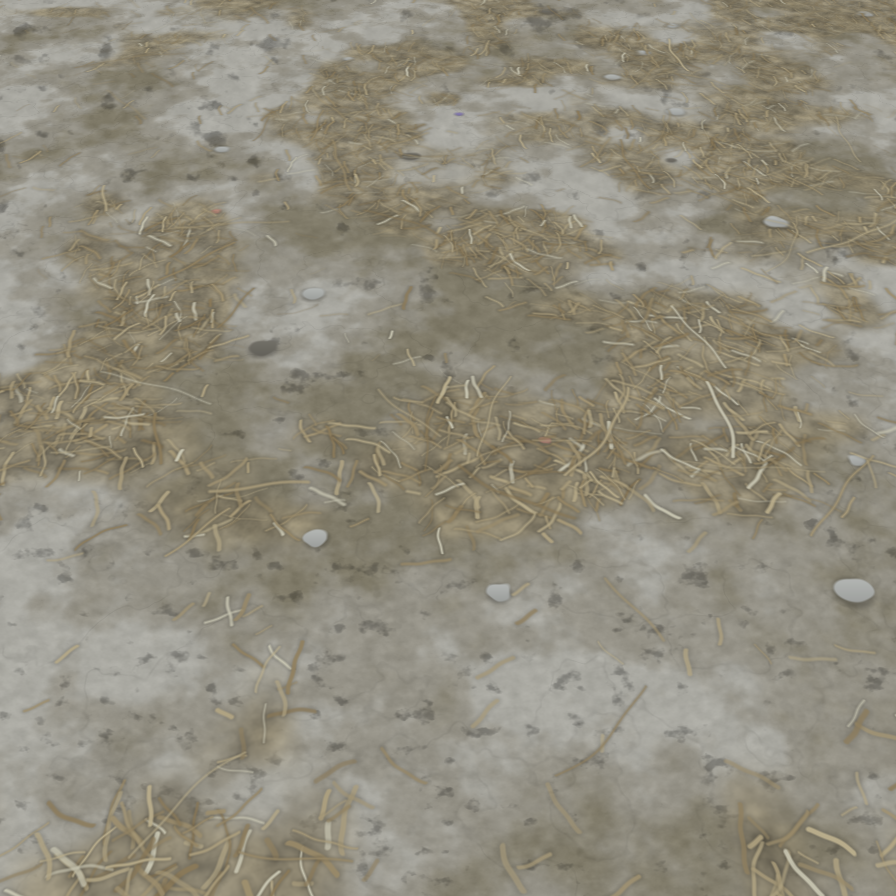
Write a Shadertoy shader that draws this texture.

```glsl
// Dry trodden mud seen at a slant, strewn with straw clumps, stems and pebbles.
#define HORIZON 1.5
#define PATCH_SCALE 4.2
#define STRAW_COVER 0.51
#define FINE_LAYERS 10
#define STEM_LAYERS 3
#define FINE_CELL 0.04
#define STEM_CELL 0.14
#define STRAND_WIDTH 0.0015
#define SOFTNESS 0.0017
#define PEBBLE_CELL 0.17
#define PEBBLE_CHANCE 0.2

float hash(vec2 p) {
    return fract(sin(dot(p, vec2(127.1, 311.7))) * 43758.5453);
}

vec2 hash2(vec2 p) {
    return vec2(hash(p), hash(p + 37.3));
}

float noise(vec2 p) {
    vec2 i = floor(p), f = fract(p);
    f = f * f * (3.0 - 2.0 * f);
    return mix(mix(hash(i), hash(i + vec2(1, 0)), f.x),
               mix(hash(i + vec2(0, 1)), hash(i + vec2(1, 1)), f.x), f.y);
}

float fbm(vec2 p) {
    float sum = 0.0, amp = 0.5;
    for (int i = 0; i < 4; i++) {
        sum += amp * noise(p);
        p = mat2(1.6, 1.2, -1.2, 1.6) * p + 7.1;
        amp *= 0.5;
    }
    return sum / 0.9375;
}

// Where straw has gathered, 0 to 1, with ragged rims
float strawMask(vec2 g) {
    float n = 0.65 * noise(g * PATCH_SCALE + 3.7) + 0.35 * noise(g * PATCH_SCALE * 3.1);
    return smoothstep(STRAW_COVER, STRAW_COVER + 0.28, n);
}

// Ground size of the edge blur along a direction, allowing for perspective
float blurAlong(vec2 dir, float depth) {
    return SOFTNESS * length(dir * vec2(depth, HORIZON * depth * depth));
}

vec3 soil(vec2 g, vec2 uv) {
    const vec3 damp = vec3(0.50, 0.48, 0.41);
    const vec3 mud = vec3(0.585, 0.573, 0.53);
    const vec3 dry = vec3(0.665, 0.662, 0.633);
    float tone = fbm(g * 5.0 + 11.0) + 0.45 * (fbm(g * 26.0) - 0.5);
    vec3 col = mix(damp, mud, smoothstep(0.20, 0.46, tone));
    col = mix(col, dry, smoothstep(0.46, 0.62, tone));
    // Faint cracks and dark crumbs
    float crack = abs(fbm(g * 17.0 + 5.0) - 0.5);
    col *= 1.0 - 0.04 * smoothstep(0.03, 0.0, crack);
    col *= 1.0 - 0.24 * smoothstep(0.66, 0.84, fbm(uv * vec2(42, 60)));
    col += 0.10 * (fbm(uv * vec2(85, 120)) - 0.5);
    // Brown litter under the straw
    vec3 litter = vec3(0.535, 0.50, 0.41) * (0.62 + 0.76 * fbm(g * 45.0));
    return mix(col, litter, 0.8 * smoothstep(0.0, 0.6, strawMask(g)));
}

// One pebble per chosen cell, with a few tiny coloured scraps
void addPebbles(inout vec3 col, vec2 g, float depth) {
    vec2 home = floor(g / PEBBLE_CELL);
    for (int k = 0; k < 9; k++) {
        vec2 id = home + vec2(k % 3, k / 3) - 1.0;
        if (hash(id + 91.0) > PEBBLE_CHANCE) continue;
        float kind = hash(id + 17.0);
        float radius = kind > 0.8 ? 0.006 : mix(0.007, 0.017, hash(id + 5.0));
        vec2 q = g - (id + hash2(id)) * PEBBLE_CELL;
        float wobble = 0.8 + 0.4 * noise(q / radius + id * 9.0);
        float d = length(q * vec2(0.9, 1.0)) - radius * wobble;
        float blur = blurAlong(vec2(0.7), depth);
        float under = length(q + vec2(0.0, 0.2 * radius)) - radius;
        col *= 1.0 - 0.22 * smoothstep(0.35 * radius + blur, -blur, under);
        vec3 stone = mix(vec3(0.42, 0.41, 0.38), vec3(0.66, 0.67, 0.66), step(0.3, kind));
        if (kind > 0.8) stone = mix(vec3(0.50, 0.46, 0.66), vec3(0.72, 0.53, 0.48), step(0.9, kind));
        stone *= 1.0 + 0.07 * clamp(q.y / radius, -1.0, 1.0);
        col = mix(col, stone, smoothstep(blur, -blur, d));
    }
}

// One layer of bent strands, each with a soft shadow
void addStrands(inout vec3 col, vec2 g, float depth, float cell, float seed, float chance) {
    vec2 home = floor(g / cell);
    for (int k = 0; k < 9; k++) {
        vec2 id = home + vec2(k % 3, k / 3) - 1.0;
        vec2 key = id + seed * 19.7;
        vec2 center = (id + hash2(key)) * cell;
        float angle = 6.2832 * hash(key + 3.1);
        vec2 dir = vec2(cos(angle), sin(angle)), normal = vec2(-dir.y, dir.x);
        vec2 q = vec2(dot(g - center, dir), dot(g - center, normal));
        float halfLength = cell * mix(0.15, 0.7, hash(key + 8.3));
        float bend = (hash(key + 5.9) - 0.5) * 0.7 / cell;
        q.y -= bend * q.x * q.x + 0.015 * cell * sin(q.x * 9.0 / cell);
        float d = length(vec2(max(abs(q.x) - halfLength, 0.0), q.y));
        float width = STRAND_WIDTH * mix(0.5, 1.6, hash(key + 2.7));
        float blur = blurAlong(normal, depth);
        if (d > 3.0 * width + blur) continue;
        float present = step(hash(key + 6.1), chance * strawMask(center) + 0.02);
        float thin = min(1.0, 1.6 * width / blur);
        float shade = hash(key + 4.4);
        vec3 straw = mix(vec3(0.53, 0.46, 0.33), vec3(0.77, 0.725, 0.59), shade);
        straw = mix(straw, vec3(0.80, 0.79, 0.71), step(0.9, shade));
        float opacity = present * thin * mix(0.55, 0.95, hash(key + 7.7));
        col *= 1.0 - 0.15 * opacity * smoothstep(3.0 * width + blur, 0.0, d);
        col = mix(col, straw, opacity * smoothstep(width + blur, width - blur, d));
    }
}

void mainImage(out vec4 fragColor, in vec2 fragCoord) {
    vec2 uv = fragCoord / iResolution.xy;
    float depth = 1.0 / (HORIZON - uv.y);
    vec2 ground = vec2((uv.x - 0.5) * depth, HORIZON * depth);
    vec3 col = soil(ground, uv);
    addPebbles(col, ground, depth);
    for (int i = 0; i < FINE_LAYERS; i++)
        addStrands(col, ground, depth, FINE_CELL, float(i) + 1.0, 0.8);
    for (int i = 0; i < STEM_LAYERS; i++)
        addStrands(col, ground, depth, STEM_CELL, float(i) + 41.0, 0.7);
    fragColor = vec4(clamp(col, 0.0, 1.0), 1.0);
}
```
